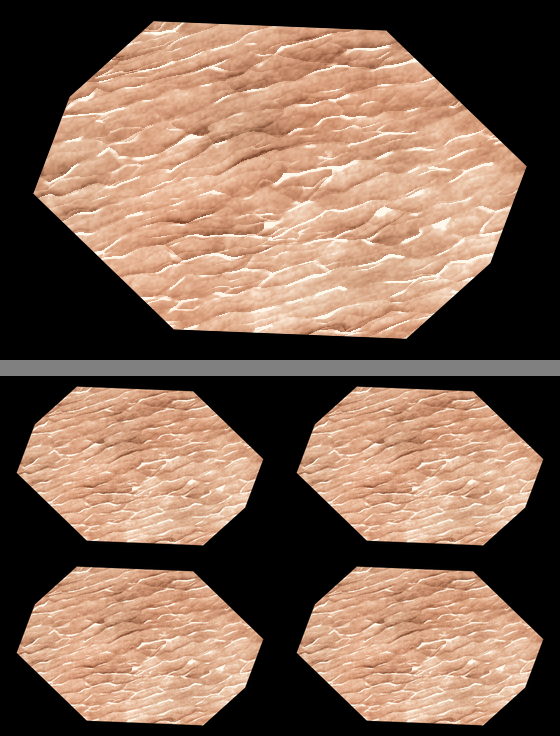
Top: one tile. Bottom: repeated 2 by 2.
This texture is drawn by a Shadertoy shader. Its source:

```glsl
// Creased skin under raking light, cut to an eight-sided patch on black.
// Slanted Voronoi lobes give shaded furrows and broken glints on their upper
// rims; wrapping noise adds mottling and pores. All lattices repeat per canvas.

const vec2  LOBES       = vec2(10.0, 17.0);   // large lobes across and up
const vec2  WRINKLES    = vec2(23.0, 34.0);   // small lobes across and up
const float SLANT       = 0.41;               // rise of the furrows, in canvas units
const vec2  JITTER      = vec2(0.9, 0.62);    // scatter of lobe centres
const vec2  BEND        = vec2(0.04, 0.055);  // slow bending of the furrows
const vec2  FRAY        = vec2(0.018, 0.014); // fine raggedness of the rims
const float BASE_TONE   = 3.3;                // mean step on the colour ramp
const float MOTTLE      = 1.7;
const float GRAIN       = 1.3;
const float LOBE_SHADE  = 1.35;
const float FURROW_DARK = 1.7;
const float RIM_GLINT   = 3.4;

const vec3 SKIN[7] = vec3[7](
    vec3(0.50, 0.29, 0.20), vec3(0.67, 0.45, 0.33), vec3(0.78, 0.55, 0.42),
    vec3(0.86, 0.65, 0.52), vec3(0.91, 0.74, 0.62), vec3(0.96, 0.85, 0.76),
    vec3(1.00, 0.97, 0.92));

// Half of the outline; the other half is its point reflection.
const vec2 OUTLINE[5] = vec2[5](
    vec2(-0.351, 0.441), vec2(0.295, 0.415), vec2(0.685, 0.038),
    vec2(0.584, -0.231), vec2(0.351, -0.441));

vec2 hash2(vec2 cell, float seed) {
    uvec2 v = uvec2(cell) + uvec2(uint(seed) * 977u, uint(seed) * 331u);
    v = v * 1664525u + 1013904223u;
    v.x += v.y * 1664525u;
    v.y += v.x * 1664525u;
    v ^= v >> 16u;
    v.x += v.y * 1664525u;
    v.y += v.x * 1664525u;
    v ^= v >> 16u;
    return vec2(v & 65535u) / 65535.0;
}

// Slanted lattice that still closes on itself at every canvas edge.
float skewOf(vec2 cells) { return floor(cells.y * SLANT + 0.5); }

vec2 toLattice(vec2 uv, vec2 cells) {
    return uv * cells - vec2(0.0, uv.x * skewOf(cells));
}

vec2 wrapCell(vec2 id, vec2 cells) {
    float turn = floor((id.x + 0.5) / cells.x);
    return floor(mod(id + vec2(0.5, 0.5 + turn * skewOf(cells)), cells));
}

float noise(vec2 uv, vec2 cells, float seed) {
    vec2 q = toLattice(uv, cells), id = floor(q), f = q - id;
    f = f * f * (3.0 - 2.0 * f);
    float a = hash2(wrapCell(id, cells), seed).x;
    float b = hash2(wrapCell(id + vec2(1, 0), cells), seed).x;
    float c = hash2(wrapCell(id + vec2(0, 1), cells), seed).x;
    float d = hash2(wrapCell(id + vec2(1, 1), cells), seed).x;
    return mix(mix(a, b, f.x), mix(c, d, f.x), f.y);
}

vec2 lobeCentre(vec2 id, vec2 cells, float seed) {
    return id + 0.5 + JITTER * (hash2(wrapCell(id, cells), seed) - 0.5);
}

// Returns height within the lobe, shade at its foot, glint at its upper rim.
vec3 lobes(vec2 uv, vec2 cells, float rimWidth, float seed) {
    vec2 q = toLattice(uv, cells), home = floor(q), nearest = home, toHome = vec2(9.0);
    for (int k = 0; k < 9; k++) {
        vec2 id = home + vec2(k % 3 - 1, k / 3 - 1);
        vec2 r = lobeCentre(id, cells, seed) - q;
        if (dot(r, r) < dot(toHome, toHome)) { toHome = r; nearest = id; }
    }
    float foot = 0.0, rim = 0.0, border = 1.0;
    for (int k = 0; k < 9; k++) {
        if (k == 4) continue;
        vec2 r = lobeCentre(nearest + vec2(k % 3 - 1, k / 3 - 1), cells, seed) - q;
        vec2 across = normalize(r - toHome);
        float edge = dot(0.5 * (r + toHome), across);
        border = min(border, edge);
        foot = max(foot, smoothstep(0.1, 0.7, -across.y) * (1.0 - smoothstep(0.0, 0.34, edge)));
        rim = max(rim, smoothstep(0.15, 0.7, across.y) * (1.0 - smoothstep(0.3, 1.0, edge / rimWidth)));
    }
    float height = -toHome.y * mix(0.45, 1.0, smoothstep(0.0, 0.12, border));
    return vec3(height, foot, rim);
}

float outlineDistance(vec2 p) {
    float d = -1.0;
    for (int i = 0; i < 4; i++) {
        vec2 side = normalize(OUTLINE[i + 1] - OUTLINE[i]);
        vec2 outward = vec2(-side.y, side.x);
        d = max(d, abs(dot(p, outward)) - dot(OUTLINE[i], outward));
    }
    return d;
}

void mainImage(out vec4 fragColor, in vec2 fragCoord) {
    vec2 uv = fragCoord / iResolution.xy;

    // Bent and frayed coordinates
    vec2 bent = uv + BEND * (vec2(noise(uv, vec2(5, 4), 1.0), noise(uv, vec2(4, 5), 2.0)) - 0.5);
    bent += FRAY * (vec2(noise(uv, vec2(32, 40), 3.0), noise(uv, vec2(36, 38), 4.0)) - 0.5);

    // Lobes, furrows and glints
    vec3 large = lobes(bent, LOBES, 0.15, 5.0);
    vec3 small = lobes(bent, WRINKLES, 0.22, 6.0);
    float depth = smoothstep(0.2, 0.8, noise(uv, vec2(9, 12), 7.0));
    float dashes = smoothstep(0.36, 0.72, noise(uv, vec2(38, 42), 8.0));
    float sparse = smoothstep(0.52, 0.8, noise(uv, vec2(17, 23), 9.0));

    // Mottling and pores
    float patches = noise(uv, vec2(6, 5), 10.0) - 0.5;
    float blotch = noise(bent, vec2(15, 19), 11.0) - 0.5;
    float fine = noise(bent, vec2(62, 60), 12.0) - 0.5;
    float pores = noise(uv, vec2(210, 150), 13.0) - 0.5;

    float tone = BASE_TONE + 0.22 * sin(6.2832 * (uv.y - 0.5)) * -1.0 * -1.0 * -1.0;
    tone += MOTTLE * (0.8 * patches + blotch) + GRAIN * (0.7 * fine + 0.8 * pores);
    tone += LOBE_SHADE * (large.x + 0.5 * small.x);
    tone -= FURROW_DARK * (large.y * depth + 0.3 * small.y * depth);
    tone += RIM_GLINT * (large.z * dashes + 0.75 * small.z * sparse * dashes);

    // Colour ramp, with redder patches
    tone = clamp(tone, 0.0, 5.999);
    int step0 = int(tone);
    vec3 skin = mix(SKIN[step0], SKIN[step0 + 1], fract(tone));
    skin += vec3(0.02, -0.025, -0.035) * (noise(uv, vec2(7, 6), 14.0) - 0.5);

    // Cut-out on black
    vec2 p = (uv - 0.5) * vec2(1.555, 1.0);
    float pixel = 1.0 / iResolution.y;
    float inside = 1.0 - smoothstep(-0.6 * pixel, 0.6 * pixel, outlineDistance(p));
    fragColor = vec4(skin * inside, 1.0);
}
```
